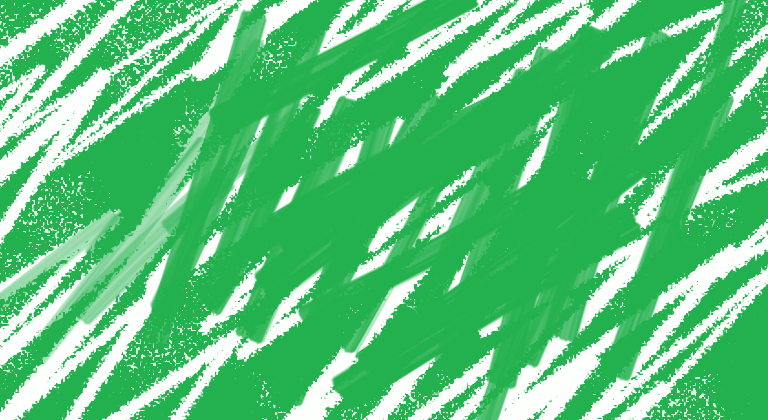
This pattern is drawn by a Shadertoy shader. Its source:

```glsl
const vec3 GREEN = vec3(0.138, 0.692, 0.304);
const vec3 CHALK = vec3(0.99, 1.0, 0.99);
const int LANES = 4;
const int TURNS = 22;

vec2 hash22(vec2 p) {
    vec3 q = fract(p.xyx * vec3(0.1031, 0.1030, 0.0973));
    q += dot(q, q.yzx + 33.33);
    return fract((q.xx + q.yz) * q.zy);
}

float noise(vec2 p) {
    vec2 cell = floor(p), f = fract(p);
    f = f * f * (3.0 - 2.0 * f);
    float low = mix(hash22(cell).x, hash22(cell + vec2(1, 0)).x, f.x);
    float high = mix(hash22(cell + vec2(0, 1)).x, hash22(cell + vec2(1, 1)).x, f.x);
    return mix(low, high, f.y);
}

vec2 rotate(vec2 p, float angle) {
    float c = cos(angle), s = sin(angle);
    return vec2(c * p.x + s * p.y, c * p.y - s * p.x);
}

float segmentDistance(vec2 p, vec2 a, vec2 b) {
    vec2 ap = p - a, ab = b - a;
    return length(ap - ab * clamp(dot(ap, ab) / dot(ab, ab), 0.0, 1.0));
}

float boxDistance(vec2 p, vec2 halfSize, float corner) {
    vec2 d = abs(p) - halfSize + corner;
    return length(max(d, 0.0)) + min(max(d.x, d.y), 0.0) - corner;
}

// Turning points of a scribble running back and forth along a diagonal
vec2 zigzagPoint(float turn, float lane) {
    vec2 r = hash22(vec2(turn + 5.0, lane * 17.0 + 3.0));
    float side = mod(turn, 2.0) * 2.0 - 1.0;
    float along = mix(0.25, 1.75, lane / float(LANES - 1)) + side * (0.2 + 0.3 * r.x);
    float across = mix(-0.62, 1.08, turn / float(TURNS)) + (r.y - 0.5) * 0.13;
    return along * vec2(0.74, 0.67) + across * vec2(0.67, -0.74);
}

// Dry chalk lines with grainy edges
float chalkScribble(vec2 p, float grain) {
    float depth = -1.0;
    for (int lane = 0; lane < LANES; lane++) {
        vec2 a = zigzagPoint(0.0, float(lane));
        for (int turn = 1; turn <= TURNS; turn++) {
            vec2 b = zigzagPoint(float(turn), float(lane));
            float halfWidth = 0.012 + 0.014 * hash22(vec2(turn, lane + 40)).x;
            depth = max(depth, halfWidth - segmentDistance(p, a, b));
            a = b;
        }
    }
    return smoothstep(0.0, 0.006, depth + (grain - 0.55) * 0.016);
}

// Loose sprayed dots gathered in patches
float speckle(vec2 p, float grain) {
    float patchy = 0.7 * noise(p * 6.0 + 11.0) + 0.3 * noise(p * 19.0);
    return 0.85 * smoothstep(0.95, 1.1, grain + 0.32 * smoothstep(0.5, 0.72, patchy));
}

// Share of the ground left visible by a row of bristled brush strokes
float brushLayer(vec2 p, int count, float seed, vec2 first, vec2 last,
                 float angle, vec2 halfSize, float opacity) {
    float visible = 1.0;
    for (int i = 0; i < count; i++) {
        vec2 r = hash22(vec2(float(i), seed));
        vec2 s = hash22(vec2(float(i), seed + 7.0));
        vec2 centre = mix(first, last, (float(i) + 0.5) / float(count));
        centre += (r - 0.5) * vec2(0.12, 0.35);
        vec2 q = rotate(p - centre, angle + (s.x - 0.5) * 0.25);
        q.y += (s.y - 0.5) * 0.2 * q.x * q.x;
        vec2 offset = r * 50.0 + 30.0;
        float bristle = 0.6 * noise(q * vec2(4.0, 160.0) + offset)
                      + 0.4 * noise(q * vec2(2.0, 60.0) + offset);
        float d = boxDistance(q, halfSize * (0.7 + 0.6 * s), 0.012);
        float cover = smoothstep(0.004, -0.004, d + (bristle - 0.5) * 0.01);
        visible *= 1.0 - cover * clamp(opacity + (bristle - 0.5) * 0.35, 0.0, 1.0);
    }
    return visible;
}

void mainImage(out vec4 fragColor, in vec2 fragCoord) {
    vec2 p = fragCoord / iResolution.y;
    float grain = noise(p * 230.0);

    // White ground marks
    float white = max(chalkScribble(p, grain), speckle(p, grain));

    // Faint washes, steep streaky strokes, then flatter opaque ones
    white *= brushLayer(p, 5, 3.0, vec2(0.1, 0.35), vec2(0.6, 0.6),
                        0.78, vec2(0.26, 0.026), 0.5);
    white *= brushLayer(p, 16, 21.0, vec2(0.42, 0.42), vec2(1.66, 0.52),
                        1.2, vec2(0.35, 0.031), 0.86);
    white *= brushLayer(p, 7, 58.0, vec2(0.8, 0.72), vec2(1.3, 0.3),
                        0.53, vec2(0.4, 0.04), 0.99);

    fragColor = vec4(mix(GREEN, CHALK, white), 1.0);
}
```
